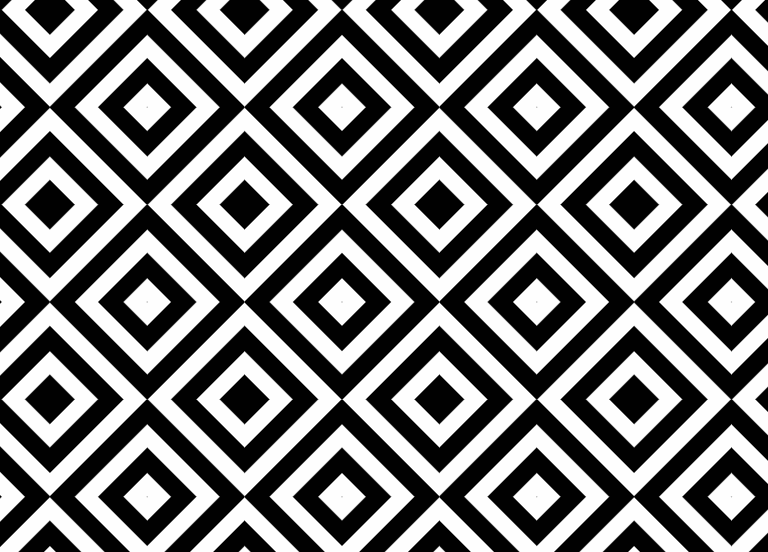
Give the GLSL for this pattern, as a Shadertoy shader.

```glsl
// Tiling of nested black and white diamonds whose colours alternate from cell to cell.

// Lengths are in canvas heights, measured from the canvas centre.
const float PITCH = 0.3528;                   // repeat distance, across and down
const vec2 WHITE_CENTRE = vec2(-0.0761, -0.0471);
const float BANDS = 4.0;                      // bands from cell centre to cell edge
const float BLACK_SPREAD = 0.001;             // widening of black at each edge, along x
const float DOT_RADIUS = 0.0011;
const float DOT_STRENGTH = 0.3;
const float EDGE_PIXELS = 1.15;               // width of the smoothed edge
const vec3 BLACK = vec3(0.005);
const vec3 WHITE = vec3(0.995);

// Triangle wave crossing zero at every integer; positive from 0 to 1.
float bandWave(float x) {
    return 0.5 - abs(mod(x + 0.5, 2.0) - 1.0);
}

void mainImage(out vec4 fragColor, in vec2 fragCoord) {
    vec2 p = (fragCoord - 0.5 * iResolution.xy) / iResolution.y - WHITE_CENTRE;
    float edge = EDGE_PIXELS / iResolution.y;

    // Along the diagonals the diamonds become unit squares on a checkerboard.
    vec2 diagonal = vec2(p.x + p.y, p.x - p.y) / PITCH;
    vec2 cell = floor(diagonal + 0.5);
    vec2 local = abs(diagonal - cell);
    float polarity = 1.0 - 2.0 * mod(cell.x + cell.y, 2.0);

    // Concentric bands; the clamp keeps the innermost diamond solid.
    float bandsPerUnit = 2.0 * BANDS / PITCH;
    float band = 2.0 * BANDS * max(local.x, local.y);
    float wave = polarity * bandWave(max(band, 0.5));

    // Signed distance to the nearest edge, positive in white.
    float whiteDistance = (wave / bandsPerUnit - BLACK_SPREAD) / sqrt(2.0);
    float white = clamp(whiteDistance / edge + 0.5, 0.0, 1.0);

    // Faint dot at the middle of each white diamond.
    float centreDistance = length(local) * PITCH / sqrt(2.0);
    float dotMask = clamp((DOT_RADIUS - centreDistance) / edge + 0.5, 0.0, 1.0);
    white *= 1.0 - DOT_STRENGTH * dotMask;

    fragColor = vec4(mix(BLACK, WHITE, white), 1.0);
}
```
